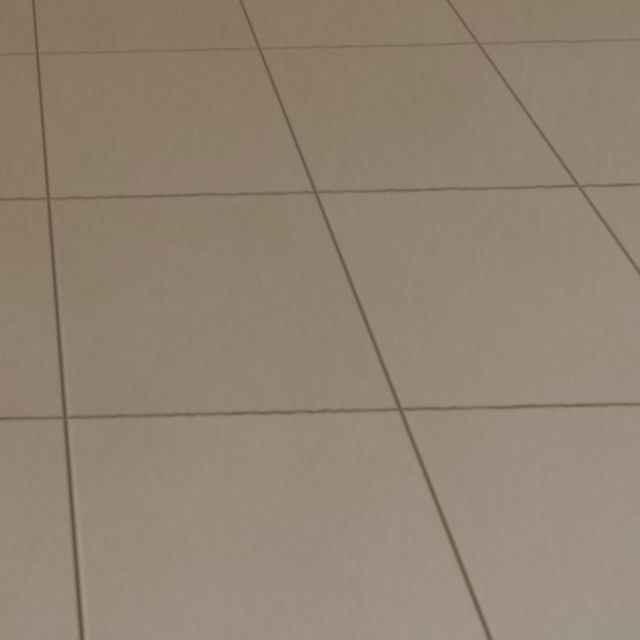
This texture is drawn by a Shadertoy shader. Its source:

```glsl
// Beige floor tiles with thin brown grout, receding in perspective under soft light.

const vec3 SHADED_TILE = vec3(0.505, 0.430, 0.346);
const vec3 LIT_TILE    = vec3(0.625, 0.585, 0.537);
const vec3 GROUT       = vec3(0.375, 0.310, 0.245);
const vec3 RIM_LIGHT   = vec3(0.690, 0.645, 0.580);

const vec2  VANISHING  = vec2(-0.026, 2.0286);
const float ROW_TILT   = 0.0235;
const float COLUMN_GAP = 0.3146;  // column spacing at unit depth
const float ROW_GAP    = 0.1518;  // row spacing in inverse depth

float hash(vec2 p) {
    vec3 q = fract(vec3(p.xyx) * 0.1031);
    q += dot(q, q.yzx + 33.33);
    return fract((q.x + q.y) * q.z);
}

float noise(vec2 p) {
    vec2 i = floor(p), f = fract(p);
    f = f * f * (3.0 - 2.0 * f);
    return mix(mix(hash(i), hash(i + vec2(1, 0)), f.x),
               mix(hash(i + vec2(0, 1)), hash(i + vec2(1, 1)), f.x), f.y);
}

float fbm(vec2 p) {
    float sum = 0.0, amp = 0.5;
    for (int i = 0; i < 4; i++) {
        sum += amp * (noise(p) - 0.5);
        p = p * 2.03 + 17.1;
        amp *= 0.5;
    }
    return sum;
}

// Soft line profile around a signed distance
float softLine(float dist, float width) {
    float x = dist / width;
    return exp(-x * x);
}

// Canvas position to tile coordinates; joints lie on the integers
vec2 floorCoords(vec2 p, float depth, float rowDepth) {
    return vec2(((p.x - VANISHING.x) / depth - 0.0759) / COLUMN_GAP,
                (0.8977 - 1.0 / rowDepth) / ROW_GAP);
}

// Lit glaze with cloudy mottling, slight tile variation and fine grain
vec3 tileColor(vec2 p, vec2 tile) {
    float light = 0.12 + 0.55 * (1.0 - p.y) + 0.30 * p.x;
    light += 0.05 * smoothstep(1.98, 2.02, tile.y);
    light += 0.05 * (hash(floor(tile) + 7.0) - 0.5);
    light += 0.17 * fbm(p * 6.0 + 3.0);
    vec3 color = mix(SHADED_TILE, LIT_TILE, light);
    color += vec3(0.014, -0.004, 0.004) * fbm(p * 8.0 + 40.0);
    color += 0.012 * (noise(p * vec2(150.0, 70.0)) - 0.5);
    return color + 0.009 * (noise(p * 230.0) - 0.5);
}

void mainImage(out vec4 fragColor, in vec2 fragCoord) {
    vec2 p = fragCoord / iResolution.xy;
    float depth = VANISHING.y - p.y;
    float rowDepth = depth + ROW_TILT * p.x;
    vec2 tile = floorCoords(p, depth, rowDepth);
    vec2 joint = round(tile);

    // Signed distances to the nearest joints, back in canvas units
    vec2 offset = (tile - joint) * vec2(COLUMN_GAP * depth, ROW_GAP * rowDepth * rowDepth);
    offset.x *= inversesqrt(1.0 + pow(0.0759 + COLUMN_GAP * joint.x, 2.0));
    offset.y += 0.0016 * (noise(vec2(p.x * 90.0, joint.y * 9.0)) - 0.5);

    float minWidth = 0.7 / iResolution.y;
    float columnWidth = max(0.0021 * depth, minWidth);
    float rowWidth = max(0.0019 * depth, minWidth);

    // Joints weaken to the right and with distance; rows are worn unevenly
    float columnStrength = 0.94 - 0.13 * joint.x;
    float rowWear = 0.65 + 0.3 * noise(vec2(p.x * 28.0, joint.y * 5.0 + 2.0))
                  + 0.3 * noise(vec2(p.x * 95.0, joint.y * 7.0 + 4.0));
    float rowStrength = mix(0.30, 0.62, smoothstep(1.05, 1.40, rowDepth)) * rowWear;

    float columns = columnStrength * softLine(offset.x, columnWidth);
    float rows = rowStrength * softLine(offset.y, rowWidth);
    float rim = softLine(offset.x - 2.1 * columnWidth, columnWidth)
              * smoothstep(1.2, 2.0, depth) * max(0.34 - 0.25 * joint.x, 0.0);

    vec3 color = tileColor(p, tile);
    color = mix(color, RIM_LIGHT, rim);
    color = mix(color, GROUT, max(columns, rows));
    fragColor = vec4(clamp(color, 0.0, 1.0), 1.0);
}
```
